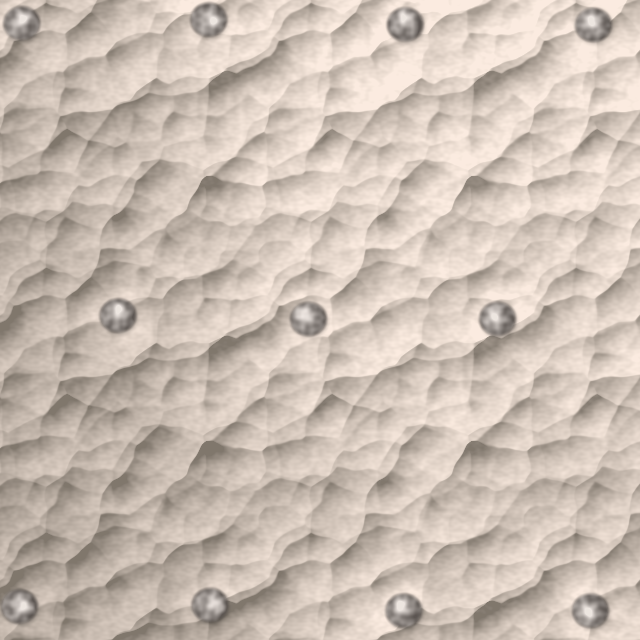
Write a Shadertoy shader that draws this texture.

```glsl
const float TILE = 0.414;                    // hide pattern period
const vec2 RIVET_PITCH = vec2(0.298, 0.457);
const float RIVET_RADIUS = 0.027;
const vec3 HIDE_DARK = vec3(0.50, 0.465, 0.425);
const vec3 HIDE_LIGHT = vec3(0.96, 0.90, 0.855);
const vec3 STEEL_DARK = vec3(0.36, 0.335, 0.32);
const vec3 STEEL_LIGHT = vec3(0.93, 0.90, 0.88);

vec2 hash22(vec2 p) {
    vec3 q = fract(p.xyx * vec3(0.1031, 0.1030, 0.0973));
    q += dot(q, q.yzx + 33.33);
    return fract((q.xx + q.yz) * q.zy);
}

float corner(vec2 cell, vec2 offset, float period) {
    float angle = 6.2832 * hash22(mod(cell, period) + 7.0).x;
    return dot(vec2(cos(angle), sin(angle)), offset);
}

// Gradient noise that wraps after an integer period
float gradientNoise(vec2 p, float period) {
    vec2 i = floor(p), f = fract(p);
    vec2 u = f * f * f * (f * (f * 6.0 - 15.0) + 10.0);
    vec2 e = vec2(1.0, 0.0);
    float low = mix(corner(i, f, period), corner(i + e.xy, f - e.xy, period), u.x);
    float high = mix(corner(i + e.yx, f - e.yx, period), corner(i + e.xx, f - e.xx, period), u.x);
    return mix(low, high, u.y);
}

// Slope of wrapping dimples of uneven depth; sharpness sets the crease width
vec2 dimpleSlope(vec2 p, float period, float sharpness, float seed) {
    const mat2 toGrain = mat2(0.88, -0.48, 0.48, 0.88);
    vec2 base = floor(p), sum = vec2(0.0);
    float total = 1e-20;
    for (int y = -2; y <= 2; y++)
    for (int x = -2; x <= 2; x++) {
        vec2 cell = mod(base + vec2(x, y), period);
        vec2 jitter = 0.95 * (hash22(cell + seed) - 0.5);
        float depth = mix(0.55, 1.45, hash22(cell + seed + 19.0).x);
        vec2 offset = p - base - vec2(x, y) - 0.5 - jitter;
        vec2 stretched = toGrain * offset * vec2(0.92, 1.12);
        float weight = exp(-sharpness * dot(stretched, stretched));
        sum += weight * depth * offset;
        total += weight;
    }
    return sum / total;
}

float hideTone(vec2 p) {
    const vec2 light = vec2(0.5, -0.87);
    vec2 tile = p / TILE;
    vec2 warp = vec2(gradientNoise(tile * 12.0, 12.0), gradientNoise(tile * 12.0 + 4.5, 12.0));
    tile += 0.018 * warp;
    // Small dimples overlapping larger ones
    float small = dot(dimpleSlope(tile * 8.0, 8.0, 26.0, 11.0), light);
    float large = dot(dimpleSlope(tile * 5.0, 5.0, 42.0, 53.0), light);
    float folds = gradientNoise(vec2(tile.x, 4.0 * tile.y - 2.0 * tile.x), 4.0);
    // Lit sides flatten out while shaded sides stay deep
    float relief = clamp(0.44 * small + 0.36 * large, -0.45, 0.4);
    relief -= 1.15 * relief * relief;
    float grain = gradientNoise(p * vec2(60.0, 75.0), 256.0)
                + 0.9 * gradientNoise(p * vec2(105.0, 165.0), 256.0);
    float stain = gradientNoise(p * 5.0 + 2.3, 64.0);
    // Broad lighting falls off to the left and the bottom
    float lighting = 0.36 * (smoothstep(-0.2, 0.65, p.x) - 0.72) + 0.24 * (p.y - 0.5);
    return 0.675 + lighting + relief + 0.10 * folds + 0.12 * grain + 0.10 * stain;
}

// Centre of the closest rivet in xy, its random variation in zw
vec4 nearestRivet(vec2 p) {
    float row = round((p.y - 0.05) / RIVET_PITCH.y);
    float start = 0.033 + 0.5 * RIVET_PITCH.x * mod(row, 2.0);
    float column = round((p.x - start) / RIVET_PITCH.x);
    vec2 variation = hash22(vec2(column, row) + 31.0);
    vec2 centre = vec2(start, 0.05) + vec2(column, row) * RIVET_PITCH;
    return vec4(centre + 0.012 * (variation - 0.5), variation);
}

vec3 steelColor(vec2 q, vec2 variation) {
    vec2 glint = vec2(0.05, 0.20) + 0.55 * (variation.yx - 0.5);
    float highlight = exp(-5.5 * dot(q - glint, q - glint));
    float dome = sqrt(max(1.0 - dot(q, q), 0.0));
    float smudge = gradientNoise(q * 2.2 + variation * 40.0, 256.0);
    float tone = 0.12 + 0.26 * dome + 0.75 * highlight - 0.12 * q.x + 0.45 * smudge;
    return mix(STEEL_DARK, STEEL_LIGHT, clamp(tone, 0.0, 1.0));
}

void mainImage(out vec4 fragColor, in vec2 fragCoord) {
    vec2 p = fragCoord / iResolution.xy;
    vec4 rivet = nearestRivet(p);
    vec2 q = (p - rivet.xy) / RIVET_RADIUS;
    float radius = length(q * vec2(0.96, 1.04));

    // Pale worn rim around each rivet
    float rim = exp(-3.0 * (radius - 1.3) * (radius - 1.3));
    float tone = hideTone(p) + 0.12 * rim;
    vec3 color = mix(HIDE_DARK, HIDE_LIGHT, clamp(tone, 0.0, 1.05));

    // Soft contact shadow, then the metal dome
    float shadow = 1.0 - smoothstep(0.7, 1.25, length(q - vec2(0.08, -0.08)));
    color *= 1.0 - 0.28 * shadow;
    float edge = max(0.16, 1.5 / (iResolution.y * RIVET_RADIUS));
    float cover = 1.0 - smoothstep(1.0 - edge, 1.0 + edge, radius);
    color = mix(color, steelColor(q, rivet.zw), cover);
    fragColor = vec4(color, 1.0);
}
```
